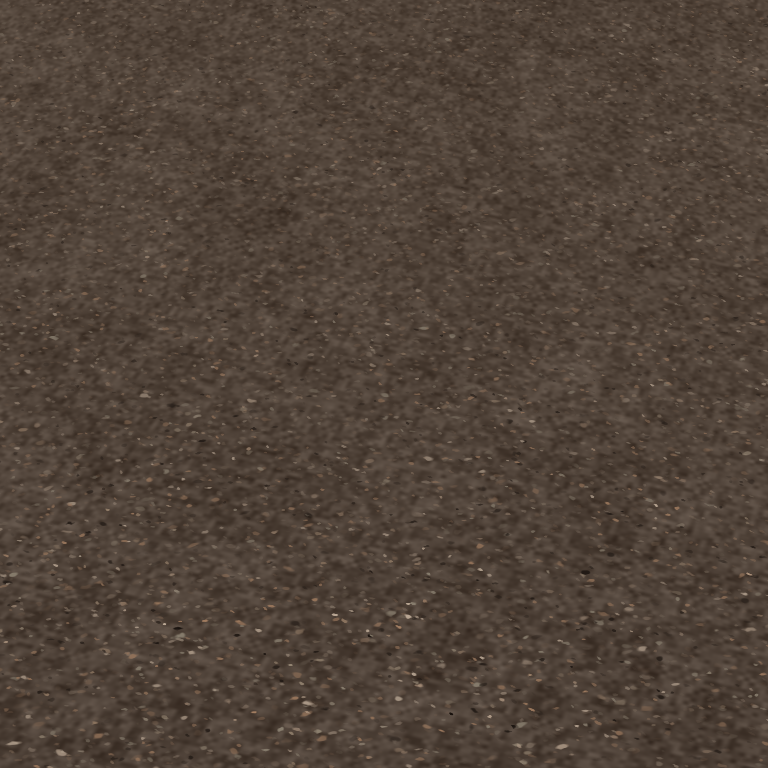
A Shadertoy shader for this texture:

```glsl
// Dark brown soil seen at a low angle: grains shrink and flatten with distance.
// Layered value noise gives the crumbly ground; jittered cells scatter ragged,
// slightly tilted flakes of pale, tan and dark matter over it.

const vec3 SOIL = vec3(0.302, 0.252, 0.215);
const vec3 SOIL_TINT = vec3(1.03, 1.0, 0.96);   // colour of the light variation
const vec3 FAR_HAZE = vec3(0.014, 0.012, 0.008);
const vec3 PALE_FLAKE = vec3(0.68, 0.61, 0.54);
const vec3 TAN_FLAKE = vec3(0.58, 0.45, 0.35);
const vec3 GREY_FLAKE = vec3(0.52, 0.48, 0.42);
const vec3 DARK_PIT = vec3(0.14, 0.11, 0.09);

const float HORIZON = 2.2;        // height of the vanishing line, in canvas heights
const float FLATTEN = 1.5;        // how much the grains are squeezed vertically
const float TILT = 0.22;          // downward slope of the grain to the right
const float FLAKE_RARITY = 13.0;  // higher leaves fewer strong flakes
const float DARK_SHARE = 0.2;
const int FLAKE_LAYERS = 3;

// Integer hash: three random values in 0..1 for a cell and a seed
vec3 hash3(vec2 cell, int seed) {
    uvec3 v = uvec3(ivec3(ivec2(cell), seed));
    v = v * 1664525u + 1013904223u;
    v.x += v.y * v.z; v.y += v.z * v.x; v.z += v.x * v.y;
    v ^= v >> 16u;
    v.x += v.y * v.z; v.y += v.z * v.x; v.z += v.x * v.y;
    return vec3(v >> 8u) / 16777216.0;
}

mat2 rotation(float angle) {
    float c = cos(angle), s = sin(angle);
    return mat2(c, s, -s, c);
}

// Smooth value noise centred on zero
float noise(vec2 p, int seed) {
    vec2 cell = floor(p), f = fract(p);
    f = f * f * (3.0 - 2.0 * f);
    float low = mix(hash3(cell, seed).x, hash3(cell + vec2(1, 0), seed).x, f.x);
    float high = mix(hash3(cell + vec2(0, 1), seed).x, hash3(cell + vec2(1, 1), seed).x, f.x);
    return mix(low, high, f.y) - 0.5;
}

// Perspective: density grows with height at a constant grain aspect
vec2 groundPosition(vec2 uv) {
    float closeness = max(HORIZON - uv.y, 0.1) / HORIZON;
    return vec2(uv.x / closeness, -FLATTEN * HORIZON * log(closeness));
}

// Brightness variation of the bare soil, from broad patches to fine crumbs
float soilTone(vec2 ground, float far) {
    float tone = 0.035 * noise(ground * 9.0, 1);
    tone += 0.035 * noise(rotation(0.5) * ground * 26.0, 2);
    tone += 0.065 * noise(rotation(TILT) * ground * vec2(62.0, 70.0), 3);
    tone += mix(0.12, 0.09, far) * noise(rotation(TILT * 1.6) * ground * 118.0, 4);
    return tone;
}

// Paints one layer of scattered flakes over the colour
vec3 addFlakes(vec3 color, vec2 ground, float density, int seed, float strength) {
    vec2 p = ground * density;
    float ragged = 0.7 * noise(p * 3.1, seed + 20);
    for (int y = -1; y <= 1; y++)
    for (int x = -1; x <= 1; x++) {
        vec2 cell = floor(p) + vec2(x, y);
        vec3 place = hash3(cell, seed);
        vec3 look = hash3(cell, seed + 50);
        vec2 center = cell + 0.15 + 0.7 * place.xy;
        vec2 q = rotation(TILT + 1.3 * (place.z - 0.5)) * (p - center);
        vec2 radius = vec2(mix(0.32, 0.58, look.x), mix(0.22, 0.38, look.y));
        float cover = 1.0 - smoothstep(0.35, 1.05, length(q / radius) + ragged);

        float kind = fract(look.x * 7.0 + look.y * 13.0);
        vec3 tint = mix(GREY_FLAKE, TAN_FLAKE, smoothstep(0.35, 0.65, kind));
        tint = mix(tint, PALE_FLAKE, smoothstep(0.6, 0.9, fract(kind * 5.0)));
        if (kind < DARK_SHARE) tint = DARK_PIT;
        color = mix(color, tint, cover * strength * pow(look.z, FLAKE_RARITY));
    }
    return color;
}

void mainImage(out vec4 fragColor, in vec2 fragCoord) {
    vec2 uv = fragCoord / iResolution.y;
    uv.x -= 0.5 * iResolution.x / iResolution.y;
    float far = smoothstep(0.0, 1.0, uv.y);
    vec2 ground = groundPosition(uv);

    // Bare soil, a little lighter in the distance
    vec3 color = SOIL + FAR_HAZE * far + SOIL_TINT * soilTone(ground, far);

    // Flakes gather in loose patches and fade with distance
    float patchiness = 1.0 + 0.7 * noise(ground * 7.0, 9);
    float strength = mix(1.0, 0.5, far) * patchiness;
    for (int i = 0; i < FLAKE_LAYERS; i++) {
        float density = 54.0 + 22.0 * float(i);
        vec2 turned = rotation(0.3 * float(i) - 0.3) * ground;
        color = addFlakes(color, turned, density, 100 + 200 * i, strength);
    }
    fragColor = vec4(clamp(color, 0.0, 1.0), 1.0);
}
```
